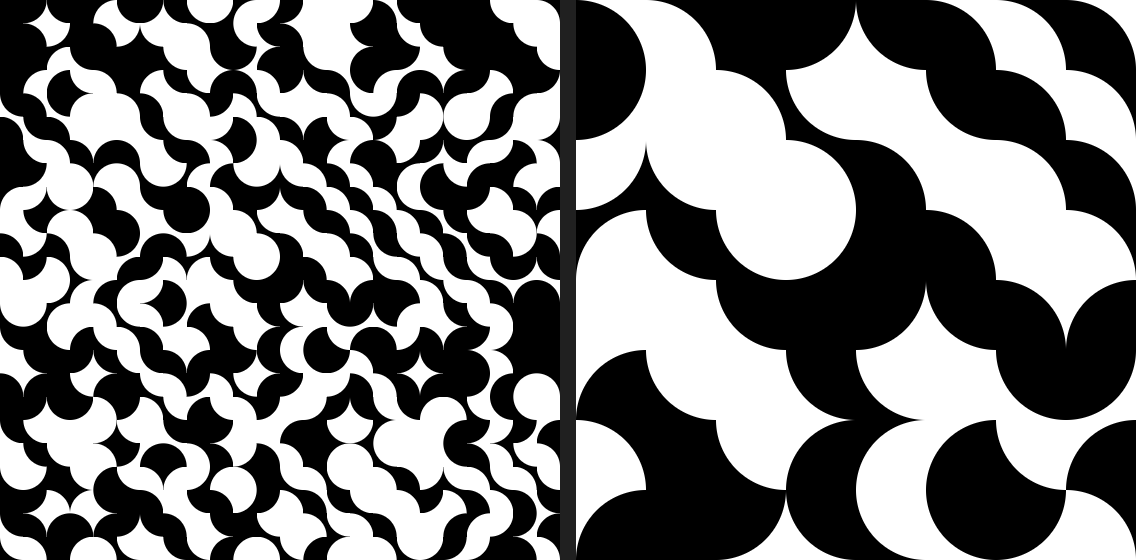
Left: the whole. Right: its middle third, enlarged.
Reproduce this pattern procedurally as a Shadertoy shader.

```glsl
// Black and white quarter-disc tiles on a 24 by 24 grid, joined so that no straight seam shows.
// Edge colours are passed on from the top left: each tile takes its left and top edge and
// hands colours to its right and bottom edge; one arc then parts the two pairs of edges.

// Random bit for a grid cell; each salt gives an independent set.
uint coin(int col, int row, uint salt) {
    uint h = uint(col) + 64u * uint(row) + 4096u * salt;
    h = (h ^ (h >> 16)) * 0x7feb352du;
    h = (h ^ (h >> 15)) * 0x846ca68bu;
    return (h >> 16) & 1u;
}

void mainImage(out vec4 fragColor, in vec2 fragCoord) {
    // Tile coordinates, counted from the top left
    float pixel = 24.0 / max(iResolution.x, iResolution.y);
    vec2 p = vec2(fragCoord.x, iResolution.y - fragCoord.y) * pixel;
    ivec2 cell = ivec2(floor(p));

    // Random colours along the upper border, one bit per column
    uint ceilingBits = 0u;
    for (int col = 0; col <= cell.x; col++)
        ceilingBits |= coin(col, 0, 11u) << col;

    // Pass edge colours down and to the right until this tile is reached
    uint left = 0u, top = 0u, right = 0u, bottom = 0u;
    for (int row = 0; row <= cell.y; row++) {
        right = coin(0, row, 12u);
        for (int col = 0; col <= cell.x; col++) {
            left = right;
            top = (ceilingBits >> col) & 1u;
            // Equal edges either fill the tile or flip the colour behind an arc
            uint flip = left == top ? coin(col, row, 13u) : 0u;
            right = top ^ flip;
            bottom = left ^ flip;
            ceilingBits = (ceilingBits & ~(1u << col)) | (bottom << col);
        }
    }

    // Quarter disc centred on one of the two corners that fit the edges
    uint side = coin(cell.x, cell.y, 14u);
    float s = float(side);
    vec2 corner = left == top ? vec2(s) : vec2(s, 1.0 - s);
    float arcDistance = length(p - vec2(cell) - corner) - 1.0;
    float inside = clamp(0.5 - arcDistance / pixel, 0.0, 1.0);

    float discShade = float(side == 0u ? left : right);
    float outerShade = float(side == 0u ? right : left);
    fragColor = vec4(vec3(mix(outerShade, discShade, inside)), 1.0);
}
```
